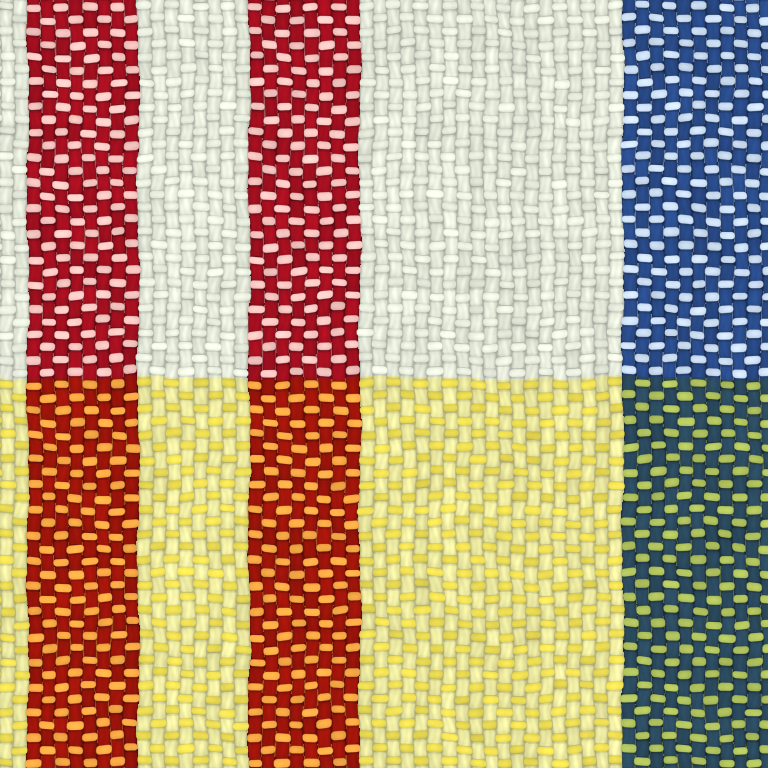
Give the GLSL for this texture, as a Shadertoy shader.

```glsl
// Plain-woven cotton: white, red and blue warp stripes crossed by a white and a yellow weft band.

const vec2 THREADS = vec2(55.5, 61.0);   // warp ends across, weft picks up
const float YELLOW_PICKS = 31.0;         // picks in the lower band

float hash(vec2 p) {
    vec3 q = fract(vec3(p.xyx) * 0.1031);
    q += dot(q, q.yzx + 33.33);
    return fract((q.x + q.y) * q.z);
}

// Distance to the nearest scattered point
float cellular(vec2 p) {
    vec2 cell = floor(p);
    float nearest = 2.0;
    for (int y = -1; y <= 1; y++)
    for (int x = -1; x <= 1; x++) {
        vec2 c = cell + vec2(x, y);
        vec2 point = c + vec2(hash(c), hash(c + 47.0));
        nearest = min(nearest, distance(p, point));
    }
    return nearest;
}

float roundBox(vec2 p, vec2 halfSize, float radius) {
    vec2 d = abs(p) - halfSize + radius;
    return length(max(d, 0.0)) + min(max(d.x, d.y), 0.0) - radius;
}

float coverage(float d, float blur) {
    return 1.0 - smoothstep(-blur, blur, d);
}

// Stripe of a warp end: 0 white, 1 red, 2 blue
int stripeOf(float end) {
    if (end >= 45.0) return 2;
    bool red = (end >= 2.0 && end < 10.0) || (end >= 18.0 && end < 26.0);
    return red ? 1 : 0;
}

vec3 byStripe(int stripe, vec3 white, vec3 red, vec3 blue) {
    return stripe == 0 ? white : (stripe == 1 ? red : blue);
}

vec3 warpColor(int stripe, bool yellowBand) {
    return yellowBand
        ? byStripe(stripe, vec3(0.92, 0.91, 0.63), vec3(0.61, 0.08, 0.04), vec3(0.17, 0.29, 0.37))
        : byStripe(stripe, vec3(0.89, 0.91, 0.85), vec3(0.63, 0.06, 0.12), vec3(0.16, 0.29, 0.53));
}

vec3 weftColor(int stripe, bool yellowBand) {
    return yellowBand
        ? byStripe(stripe, vec3(0.91, 0.85, 0.32), vec3(0.97, 0.66, 0.27), vec3(0.68, 0.75, 0.36))
        : byStripe(stripe, vec3(0.90, 0.92, 0.86), vec3(0.96, 0.77, 0.75), vec3(0.79, 0.86, 0.94));
}

// Slow drift of the threads, in thread widths
vec2 drift(vec2 g) {
    return vec2(0.10 * sin(g.y * 0.43 + sin(g.x * 0.7)) + 0.05 * sin(g.y * 1.3 + g.x),
                0.12 * sin(g.x * 0.37 + 1.3 * sin(g.y * 0.21)) + 0.07 * sin(g.x * 1.1 + g.y * 0.6));
}

void mainImage(out vec4 fragColor, in vec2 fragCoord) {
    vec2 grid = fragCoord / iResolution.xy * THREADS;
    grid += drift(grid);
    vec2 cell = floor(grid);
    vec2 p = grid - cell - 0.5;
    float blur = max(0.06, 0.7 * THREADS.y / iResolution.y);
    bool yellowBand = cell.y < YELLOW_PICKS;
    int stripe = stripeOf(cell.x);
    bool pale = stripe == 0;

    // Offsets to the nearest weft and warp floats in the checkered weave
    vec2 weftOffset = vec2(mod(grid.x + cell.y + 0.5, 2.0) - 1.0, p.y);
    vec2 warpOffset = vec2(p.x, mod(grid.y + cell.x + 1.5, 2.0) - 1.0);
    vec2 weftId = floor(grid - weftOffset);
    vec2 warpId = floor(grid - warpOffset);
    float weftRandom = hash(weftId + 9.0);
    float warpRandom = hash(warpId + 71.0);

    // Sunken warp between the floats, with pale weft glinting in some seams
    vec3 warp = warpColor(stripe, yellowBand);
    vec3 weft = weftColor(stripeOf(weftId.x), yellowBand);
    vec3 color = warp * (pale ? 0.80 : 0.66);
    float seam = smoothstep(0.36, 0.5, abs(p.x)) * step(0.6, hash(cell + 23.0));
    color = mix(color, weft, pale ? 0.0 : 0.45 * seam);

    // Raised warp floats, rounded by shading and lined with fibres
    float warpShape = roundBox(warpOffset, vec2(0.44, 0.66 + 0.08 * warpRandom), 0.22);
    float fibre = sin(p.x * 13.0 + 2.0 * sin(grid.y * 1.7));
    float warpLight = 1.04 - 0.5 * p.x * p.x - 0.12 * warpOffset.y * warpOffset.y;
    warpLight += 0.025 * fibre + 0.12 * (warpRandom - 0.5) * (pale ? 0.4 : 1.0);
    color = mix(color, warp * warpLight, coverage(warpShape, blur));

    // Weft floats: a soft shadow, then the oval itself
    vec2 weftSize = vec2(0.50 + 0.08 * weftRandom, 0.28 + 0.07 * hash(weftId));
    weftOffset.y += 0.10 * (weftRandom - 0.5) + 0.12 * weftOffset.x * (hash(weftId + 5.0) - 0.5);
    float weftShape = roundBox(weftOffset, weftSize, 0.26);
    float shadow = coverage(roundBox(weftOffset + vec2(0.0, 0.08), weftSize + 0.06, 0.3), 0.16);
    color *= 1.0 - (pale ? 0.10 : 0.20) * shadow;
    float weftLight = 1.05 - 0.9 * weftOffset.y * weftOffset.y - 0.22 * weftOffset.x * weftOffset.x;
    weftLight += 0.10 * (weftRandom - 0.5);
    color = mix(color, weft * weftLight, coverage(weftShape, blur));

    // Uneven dye, thread by thread and in small blotches
    color *= 0.98 + 0.04 * hash(vec2(cell.x, 3.0)) + 0.03 * (hash(vec2(7.0, cell.y)) - 0.5);
    color *= 1.03 - 0.07 * cellular(grid * vec2(1.4, 1.1));
    fragColor = vec4(clamp(color, 0.0, 1.0), 1.0);
}
```
